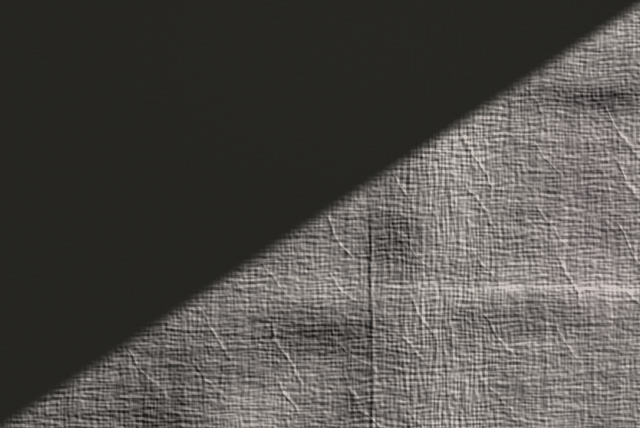
Write a Shadertoy shader that draws this texture.

```glsl
// Coarse woven plaster wall, half in shade, with a diagonal sunlit edge, creases and fine cracks.

float hash(vec2 cell) {
    return fract(sin(dot(cell, vec2(127.1, 311.7))) * 43758.5);
}

float cornerSlope(vec2 cell, vec2 offset) {
    float angle = 6.2832 * hash(cell);
    return dot(vec2(cos(angle), sin(angle)), offset);
}

// Gradient noise, roughly -1 to 1
float noise(vec2 p) {
    vec2 i = floor(p), f = fract(p);
    vec2 u = f * f * f * (f * (f * 6.0 - 15.0) + 10.0);
    vec2 e = vec2(1.0, 0.0);
    float low = mix(cornerSlope(i, f), cornerSlope(i + e, f - e), u.x);
    float high = mix(cornerSlope(i + e.yx, f - e.yx), cornerSlope(i + 1.0, f - 1.0), u.x);
    return 1.4 * mix(low, high, u.y);
}

float bell(float x, float width) {
    return exp(-x * x / (width * width));
}

float patchAt(vec2 p, vec2 centre, vec2 radius) {
    vec2 q = (p - centre) / radius;
    return exp(-dot(q, q));
}

// Height of the crossed threads
float weave(vec2 p) {
    vec2 q = p + 0.004 * vec2(noise(p * 9.0), noise(p * 9.0 + 40.0));
    float weft = noise(q * vec2(24.0, 132.0));
    float warp = noise(q * vec2(130.0, 19.0) + 17.0);
    float grain = noise(q * 105.0 + 5.0);
    return 0.62 * weft + (0.38 + 0.4 * bell(p.x - 1.04, 0.13)) * warp + 0.38 * grain;
}

// Embossed cracks in slanted rows that follow the shadow edge
float cracks(vec2 p) {
    vec2 q = p + 0.014 * vec2(noise(p * 13.0), noise(p * 13.0 + 31.0));
    q += 0.004 * vec2(noise(p * 45.0), noise(p * 45.0 + 9.0));
    float relief = 0.0;
    for (int row = 0; row < 5; row++) {
        for (int k = 0; k < 7; k++) {
            vec2 id = vec2(float(k), float(row));
            float chance = hash(id + 3.0);
            vec2 start = vec2(0.289, 0.19) + id.x * vec2(0.156, 0.102) + id.y * vec2(0.172, -0.035);
            start += 0.05 * id.y * 0.4 * (vec2(chance, hash(id + 8.0)) - 0.5);
            float angle = -0.95 - 0.3 * (chance - 0.5);
            vec2 along = vec2(cos(angle), sin(angle));
            vec2 rel = q - start;
            float t = dot(rel, along) / mix(0.11, 0.2, hash(id + 21.0));
            float side = dot(rel, vec2(-along.y, along.x)) / 0.0042;
            float reach = smoothstep(0.0, 0.12, t) * (1.0 - smoothstep(0.65, 1.0, t));
            relief += reach * (side + 0.2) * exp(-side * side) * mix(0.5, 1.0, chance);
        }
    }
    return relief;
}

// Broad light and dark areas of the sunlit cloth
float broadTone(vec2 p) {
    float tone = mix(0.37, 0.53, smoothstep(0.1, 1.15, p.x));
    tone -= 0.22 * patchAt(p, vec2(1.40, 0.77), vec2(0.14, 0.035));
    tone -= 0.15 * patchAt(p, vec2(0.93, 0.46), vec2(0.06, 0.08));
    tone -= 0.17 * patchAt(p, vec2(0.77, 0.22), vec2(0.13, 0.06));
    tone -= 0.11 * patchAt(p, vec2(1.20, 0.25), vec2(0.14, 0.045));
    tone -= 0.11 * patchAt(p, vec2(0.83, 0.05), vec2(0.06, 0.11));
    tone -= 0.09 * patchAt(p, vec2(0.37, 0.03), vec2(0.10, 0.07));
    tone += 0.10 * patchAt(p, vec2(0.58, 0.04), vec2(0.12, 0.08));
    tone += 0.09 * patchAt(p, vec2(1.05, 0.62), vec2(0.07, 0.20));
    tone += 0.08 * patchAt(p, vec2(0.65, 0.33), vec2(0.16, 0.05));
    tone += 0.06 * patchAt(p, vec2(1.42, 0.92), vec2(0.12, 0.08));
    tone += 0.05 * noise(p * 6.0);
    tone += 0.07 * noise(p * vec2(6.0, 48.0)) + 0.06 * noise(p * vec2(55.0, 5.0));
    return tone;
}

// One horizontal fold and two upright creases
float creases(vec2 p) {
    float foldY = p.y - 0.325 - 0.004 * noise(p * 8.0);
    float fold = (0.14 * bell(foldY, 0.009) + 0.08 * bell(foldY, 0.035)) * smoothstep(0.65, 1.3, p.x);
    float bend = 0.004 * noise(vec2(p.y * 9.0, 2.5));
    float main = p.x - 0.866 - bend;
    float faint = p.x - 1.27 - 2.0 * bend;
    float upright = 0.15 * bell(main - 0.007, 0.004) - 0.22 * bell(main, 0.004);
    upright *= 1.0 - smoothstep(0.42, 0.58, p.y);
    float second = 0.10 * bell(faint - 0.006, 0.004) - 0.10 * bell(faint, 0.004);
    return fold + upright + second * (1.0 - smoothstep(0.2, 0.34, p.y));
}

void mainImage(out vec4 fragColor, in vec2 fragCoord) {
    vec2 p = fragCoord / iResolution.y;

    // Raking light over the thread relief
    float relief = weave(p) - weave(p + vec2(0.0026, 0.003));
    float tone = broadTone(p) + creases(p) + 0.36 * relief + 0.40 * cracks(p);
    tone = clamp(tone, 0.11, 0.82);
    vec3 sunlit = tone * vec3(1.0, 0.962, 0.935);
    sunlit.g -= 0.012 * patchAt(p, vec2(1.38, 0.5), vec2(0.12, 0.3));

    // Flat shade with a trace of the weave
    vec3 shade = vec3(0.147, 0.145, 0.130) + 0.006 * relief + 0.006 * patchAt(p, vec2(0.9, 0.9), vec2(0.5, 0.3));

    // Soft penumbra along the diagonal
    float edge = (0.663 * p.x + 0.003 - p.y) / 1.2 + 0.0015 * relief;
    fragColor = vec4(mix(shade, sunlit, smoothstep(-0.014, 0.025, edge)), 1.0);
}
```
